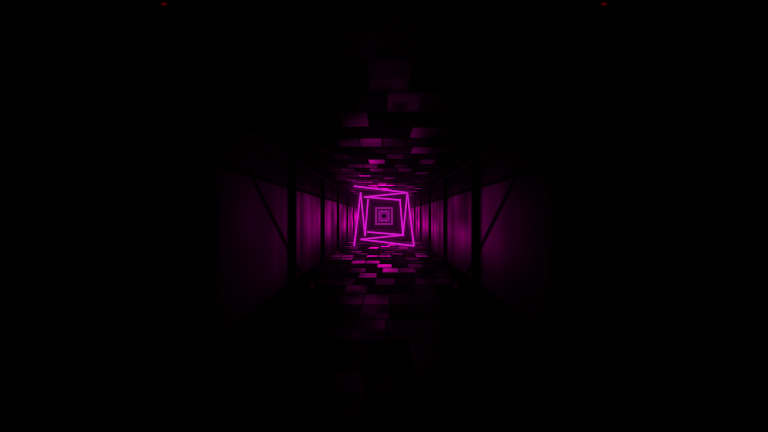
Write a Shadertoy shader that draws this background.

```glsl
// A dark corridor in one-point perspective, lit by magenta neon zigzags at its far end.
// Walls, floor and ceiling are unprojected to depth, then split into bays and glossy tiles;
// the tubes are distance fields with a sharp core and a soft halo.

float hash(vec2 p) {
    vec3 q = fract(vec3(p.xyx) * 0.1031);
    q += dot(q, q.yzx + 33.33);
    return fract((q.x + q.y) * q.z);
}

float noise(vec2 p) {
    vec2 i = floor(p), f = fract(p);
    f = f * f * (3.0 - 2.0 * f);
    return mix(mix(hash(i), hash(i + vec2(1, 0)), f.x),
               mix(hash(i + vec2(0, 1)), hash(i + vec2(1, 1)), f.x), f.y);
}

float segment(vec2 p, vec2 a, vec2 b) {
    vec2 d = b - a;
    return length(p - a - d * clamp(dot(p - a, d) / dot(d, d), 0.0, 1.0));
}

// Three joined tubes along the upper side of the neon frame
float zigzag(vec2 p) {
    vec2 a = vec2(-0.068, 0.069), b = vec2(0.053, 0.054);
    vec2 c = vec2(-0.045, 0.044), d = vec2(0.038, 0.037);
    return min(segment(p, a, b), min(segment(p, b, c), segment(p, c, d)));
}

float tube(float dist, float halfWidth, float pixel) {
    return 1.0 - smoothstep(halfWidth - 0.5 * pixel, halfWidth + 0.8 * pixel, dist);
}

float wallLight(vec2 p, float pixel) {
    float x = max(abs(p.x), 0.03), depth = 1.0 / x, height = p.y / x;
    float side = p.x < 0.0 ? 0.0 : 40.0;

    // Bays between dark pillars, with vertical sheen and blurred reflections
    float bay = abs(fract(depth / 2.35 + 0.5) - 0.5) * 2.35;
    float soft = pixel * depth * depth;
    float light = smoothstep(0.18 - 0.5 * soft, 0.30 + 0.5 * soft, bay);
    light *= 0.65 + 0.5 * noise(vec2(depth * 4.0 + side, 3.0));
    light *= 0.5 + 0.9 * noise(vec2(depth * 1.3 + side, height * 3.5));
    light *= exp(-5.0 * pow(height + 0.08, 2.0));

    // Rail, cornice and diagonal brace
    light *= 1.0 - 0.8 * tube(abs(height - 0.31) * x, 0.022 * x, pixel);
    light *= 1.0 - 0.55 * smoothstep(0.30, 0.36, height);
    light += 0.10 * tube(abs(height - 0.62) * x, 0.010 * x, pixel);
    float brace = segment(vec2(x, p.y), vec2(0.315, 0.11), vec2(0.185, -0.15));
    light *= 1.0 - 0.8 * tube(brace, 0.004, pixel);
    return 0.72 * light * exp(-pow(x / 0.215, 2.0));
}

float tileLight(vec2 p, float pixel) {
    float y = max(abs(p.y), 0.03), depth = 0.72 / y;
    vec2 cell = vec2(p.x * depth * 4.5, depth * 2.0);
    vec2 soft = pixel * vec2(depth * 4.5, 2.0 * depth / y);
    float bank = p.y < 0.0 ? 70.0 : 20.0;
    cell.x += hash(vec2(floor(cell.y), bank));
    vec2 edge = 0.5 - abs(fract(cell) - 0.5);
    vec2 gap = 0.45 + 0.55 * smoothstep(vec2(0.0), 0.04 + soft, edge);

    // Each tile tilts the reflection differently; broad patches stay unlit
    float gloss = 0.06 + 1.5 * pow(hash(floor(cell) + bank), 2.8);
    gloss *= 0.25 + 1.6 * noise(vec2(p.x * 28.0 + bank, p.y * 55.0));
    float reach = exp(-pow(p.x / 0.095, 2.0) - 10.5 * max(y - 0.07, 0.0));
    return 0.7 * gloss * gap.x * gap.y * reach;
}

void mainImage(out vec4 fragColor, in vec2 fragCoord) {
    vec2 p = (fragCoord - 0.5 * iResolution.xy) / iResolution.y;
    vec2 a = abs(p);
    float pixel = 1.0 / iResolution.y;

    // Corridor shell, dimmed inside the neon opening
    float isWall = smoothstep(-0.004, 0.004, a.x * 0.72 - a.y);
    float light = mix(tileLight(p, pixel), wallLight(p, pixel), isWall);
    float box = max(a.x, a.y);
    light *= smoothstep(0.045, 0.075, box);
    light += 0.07 * exp(-pow(length(p) / 0.06, 2.0));
    vec3 color = light * vec3(1.0, 0.0, 0.78);

    // Zigzag frame: opposite top and bottom, mirrored sides
    float frame = min(min(zigzag(p), zigzag(-p)), zigzag(vec2(p.y, a.x)));
    float neon = tube(frame, 0.0017, pixel);
    float halo = 0.30 * exp(-frame * 140.0) + 0.10 * exp(-frame * 32.0);

    // Distant square rings
    for (int i = 0; i < 3; i++) {
        float ring = abs(box - 0.0185 * pow(0.6, float(i)));
        neon = max(neon, (0.85 - 0.12 * float(i)) * tube(ring, 0.0010, pixel));
        halo += 0.13 * exp(-ring * 220.0);
    }
    color += halo * vec3(0.9, 0.0, 0.78);
    color = mix(color, vec3(0.84, 0.09, 0.79), neon);

    // Small warning lamps above and faint glints by the floor
    vec2 lamp = (vec2(a.x, p.y) - vec2(0.509, 0.491)) / vec2(0.007, 0.003);
    color += vec3(0.4, 0.0, 0.02) * exp(-dot(lamp, lamp));
    vec2 glint = (vec2(a.x, p.y) - vec2(0.166, -0.161)) / 0.004;
    color += vec3(0.12, 0.0, 0.07) * exp(-dot(glint, glint));

    fragColor = vec4(color, 1.0);
}
```
